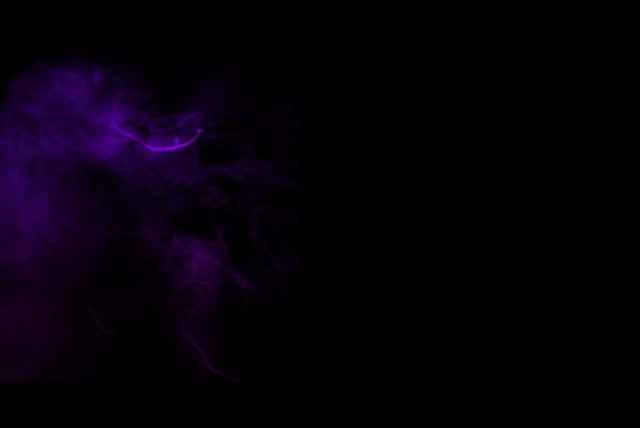
Write a WebGL 2 fragment shader that draws this background.

```glsl
#version 300 es
precision highp float;
// Violet smoke drifting inside a dark panel on the left of a black canvas.
// Soft elliptical puffs set the density, domain-warped noise carves it into
// folds and creases, and thin warped parabolas and rings add the filaments.

uniform vec2 u_resolution;
out vec4 fragColor;

float hash(vec2 p) {
    p = fract(p * vec2(0.1031, 0.1137));
    p += dot(p, p.yx + 33.33);
    return fract((p.x + p.y) * p.x * 17.0);
}

float noise(vec2 p) {
    vec2 i = floor(p), f = fract(p);
    f = f * f * (3.0 - 2.0 * f);
    return mix(mix(hash(i), hash(i + vec2(1, 0)), f.x),
               mix(hash(i + vec2(0, 1)), hash(i + vec2(1, 1)), f.x), f.y);
}

float fbm(vec2 p) {
    float sum = 0.0, amp = 0.5;
    for (int i = 0; i < 5; i++) {
        sum += amp * noise(p);
        p = mat2(1.6, 1.2, -1.2, 1.6) * p + 7.3;
        amp *= 0.53;
    }
    return sum;
}

// Thin bright creases where the noise crosses its middle value
float ridges(vec2 p) {
    float sum = 0.0, amp = 0.55;
    for (int i = 0; i < 4; i++) {
        sum += amp * pow(1.0 - abs(2.0 * noise(p) - 1.0), 6.0);
        p = mat2(1.5, 1.1, -1.1, 1.5) * p + 3.7;
        amp *= 0.7;
    }
    return sum;
}

float puff(vec2 p, vec2 center, vec2 radius) {
    vec2 q = (p - center) / radius;
    return exp(-dot(q, q));
}

// Parabolic filament with its lowest point at base, faded at both ends
float wisp(vec2 p, vec2 base, float bend, vec2 span, float width) {
    float dx = p.x - base.x;
    float slope = 2.0 * bend * dx;
    float d = (p.y - base.y - bend * dx * dx) / sqrt(1.0 + slope * slope);
    float ends = smoothstep(span.x, span.x + 0.05, p.x)
               * (1.0 - smoothstep(span.y - 0.015, span.y, p.x));
    return ends * exp(-d * d / (width * width));
}

float ring(vec2 p, vec2 center, float radius, float width) {
    float d = (length(p - center) - radius) / width;
    return exp(-d * d);
}

// Broad distribution of the smoke, including its dark hollows
float envelope(vec2 p) {
    float d = 0.31 * puff(p, vec2(0.15, 0.76), vec2(0.15, 0.12));
    d += 0.18 * puff(p, vec2(0.02, 0.66), vec2(0.12, 0.14));
    d += 0.30 * puff(p, vec2(0.33, 0.67), vec2(0.15, 0.09));
    d += 0.18 * puff(p, vec2(0.10, 0.51), vec2(0.17, 0.12));
    d += 0.13 * puff(p, vec2(0.02, 0.29), vec2(0.17, 0.22));
    d += 0.17 * puff(p, vec2(0.43, 0.41), vec2(0.09, 0.08));
    d += 0.15 * puff(p, vec2(0.46, 0.28), vec2(0.045, 0.11));
    d += 0.11 * puff(p, vec2(0.56, 0.41), vec2(0.17, 0.09));
    d += 0.11 * puff(p, vec2(0.47, 0.62), vec2(0.20, 0.22));
    d *= 1.0 - 0.65 * puff(p, vec2(0.23, 0.59), vec2(0.045, 0.04));
    d *= 1.0 - 0.60 * puff(p, vec2(0.28, 0.38), vec2(0.09, 0.07));
    d *= 1.0 - 0.45 * puff(p, vec2(0.11, 0.38), vec2(0.04, 0.04));
    d *= 1.0 - 0.70 * puff(p, vec2(0.40, 0.82), vec2(0.05, 0.05));
    // Rounded upper shoulder of the plume
    float shoulder = max(0.17 - p.x, 0.0);
    return d * (1.0 - smoothstep(0.83, 0.90, p.y + 4.0 * shoulder * shoulder));
}

void main() {
    vec2 p = gl_FragCoord.xy / u_resolution.y;

    // Swirled coordinates, coarse then fine
    vec2 warp = vec2(fbm(p * 5.0 + 2.0), fbm(p * 5.0 + 19.0)) - 0.5;
    vec2 curl = vec2(noise(p * 22.0 + 5.0), noise(p * 22.0 + 31.0)) - 0.5;
    vec2 q = p + 0.13 * warp + 0.018 * curl;
    vec2 drift = p + 0.022 * curl;

    // Smoke body: cloudy folds plus fine creases, sparser to the right
    float folds = smoothstep(0.25, 0.80, fbm(q * 11.0 + 4.0));
    float creases = ridges(q * vec2(13.0, 17.0) + 8.0);
    float thin = smoothstep(0.12, 0.42, p.x);
    float body = mix(0.52 + 0.65 * folds, 0.08 + 0.95 * folds, thin);
    body += mix(0.32, 0.75, thin) * (creases - 0.35);
    float smoke = envelope(p + 0.06 * warp + 0.02 * curl) * max(body, 0.04);

    // Curled ball and loop near the top
    smoke += 0.13 * puff(p, vec2(0.195, 0.80), vec2(0.05, 0.045)) * (0.5 + folds);
    smoke += 0.06 * ring(drift, vec2(0.195, 0.795), 0.056, 0.006) * (0.3 + folds);
    smoke += 0.06 * ring(drift, vec2(0.305, 0.75), 0.042, 0.006) * (0.3 + folds);
    smoke += 0.22 * puff(drift, vec2(0.232, 0.808), vec2(0.008, 0.016));

    // Long filaments, their strength varying along the way
    float vary = 0.35 + 0.9 * noise(p * 28.0 + 3.0);
    float glow = 0.32 * wisp(drift, vec2(0.37, 0.654), 4.2, vec2(0.25, 0.478), 0.0045);
    glow += 0.12 * wisp(drift, vec2(0.36, 0.672), 3.2, vec2(0.26, 0.48), 0.014);
    glow += 0.13 * wisp(drift, vec2(0.36, 0.70), 2.8, vec2(0.32, 0.48), 0.005);
    glow += 0.10 * wisp(drift, vec2(0.58, 0.12), 4.6, vec2(0.42, 0.58), 0.004);
    glow += 0.12 * wisp(drift, vec2(0.262, 0.212), 18.0, vec2(0.19, 0.275), 0.005);
    glow += 0.13 * wisp(drift, vec2(0.61, 0.32), 13.0, vec2(0.48, 0.60), 0.007);
    glow += 0.06 * wisp(drift, vec2(0.29, 0.46), 0.5, vec2(0.20, 0.34), 0.003);
    glow = glow * vary + 0.30 * puff(p, vec2(0.467, 0.695), vec2(0.009, 0.005));
    glow += 0.25 * puff(p, vec2(0.413, 0.670), vec2(0.005, 0.009));
    glow += 0.09 * creases * creases * puff(p, vec2(0.58, 0.62), vec2(0.13, 0.20));

    // Panel limits, then hue from purple below to blue violet above
    float edge = 1.0 / u_resolution.y;
    float panel = (1.0 - smoothstep(0.703 - edge, 0.703 + edge, p.x))
                * smoothstep(0.103, 0.112, p.y) * (1.0 - smoothstep(0.888, 0.897, p.y));
    vec3 tint = mix(vec3(0.75, 0.0, 0.95), vec3(0.52, 0.0, 1.0), smoothstep(0.22, 0.60, p.y));
    vec3 color = tint * (smoke + glow) + vec3(0.5, 0.2, 0.3) * glow * glow;
    fragColor = vec4(color * panel, 1.0);
}
```
